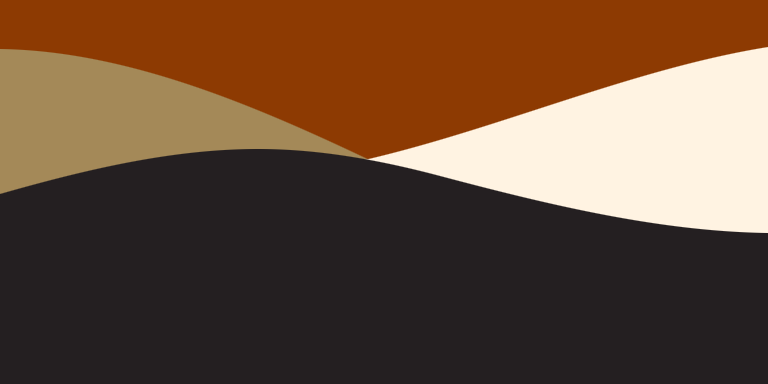
Give the GLSL for this background, as a WebGL 2 fragment shader.

```glsl
#version 300 es
precision highp float;
// Three smooth flat-coloured hills, tan, cream and charcoal, under a rust sky.

uniform vec2 u_resolution;
out vec4 fragColor;

const vec3 RUST = vec3(0.553, 0.227, 0.008);
const vec3 TAN = vec3(0.643, 0.537, 0.345);
const vec3 CREAM = vec3(1.0, 0.953, 0.886);
const vec3 CHARCOAL = vec3(0.141, 0.122, 0.128);

// Cubic height between knots a and b, continued as straight lines beyond them.
// Each knot holds position x, height y and slope z.
float hermite(float x, vec3 a, vec3 b) {
    float span = b.x - a.x;
    float t = clamp((x - a.x) / span, 0.0, 1.0);
    float s = 1.0 - t;
    float curve = mix(a.y, b.y, t * t * (3.0 - 2.0 * t))
                + span * t * s * (a.z * s - b.z * t);
    return curve + a.z * min(x - a.x, 0.0) + b.z * max(x - b.x, 0.0);
}

// Ridge of the front hill, joined smoothly from three spans.
float frontRidge(float x) {
    vec3 start = vec3(0.0, 0.4948, 0.285);
    vec3 crest = vec3(0.672, 0.612, 0.0);
    vec3 slope = vec3(1.146, 0.5417, -0.265);
    vec3 end = vec3(2.0, 0.3932, -0.015);
    if (x < crest.x) return hermite(x, start, crest);
    if (x < slope.x) return hermite(x, crest, slope);
    return hermite(x, slope, end);
}

// Fills the area below a ridge with an antialiased edge.
vec3 fillBelow(vec3 base, vec3 fill, float y, float ridge) {
    float depth = ridge - y;
    return mix(base, fill, clamp(0.5 + depth / fwidth(depth), 0.0, 1.0));
}

void main() {
    // Canvas spans two units across and one unit up.
    vec2 p = gl_FragCoord.xy / u_resolution * vec2(2.0, 1.0);
    vec2 valley = vec2(0.958, 0.5855);

    // Back hills meet in the valley.
    float leftRidge = hermite(p.x, vec3(0.0, 0.8724, -0.015), vec3(valley, -0.475));
    float rightRidge = hermite(p.x, vec3(valley, 0.235), vec3(2.0, 0.8776, 0.16));

    // Layers from back to front.
    vec3 color = fillBelow(RUST, TAN, p.y, leftRidge);
    color = fillBelow(color, CREAM, p.y, rightRidge);
    color = fillBelow(color, CHARCOAL, p.y, frontRidge(p.x));
    fragColor = vec4(color, 1.0);
}
```
